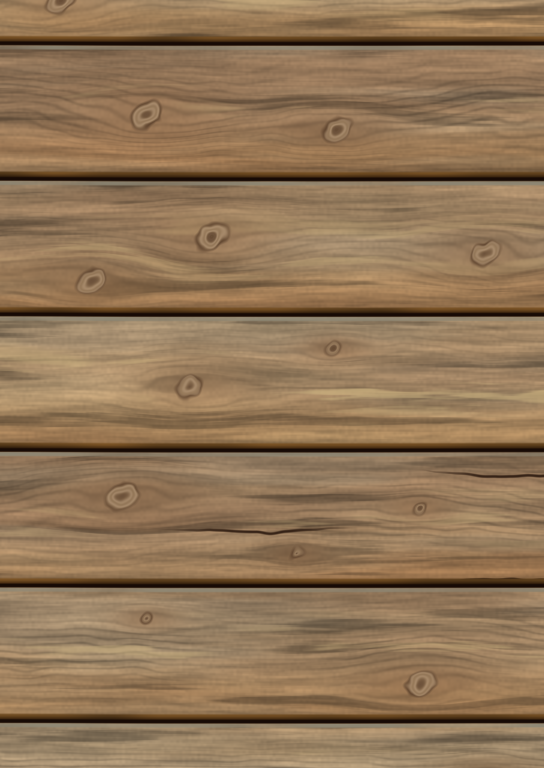
A Shadertoy shader for this texture:

```glsl
// Weathered horizontal timber boards with dark shadow gaps between them.
// Each board gets stretched noise for its grain, bent around hashed knots,
// plus its own tint, pale streaks, drying cracks and shaded edges.

float hash(vec2 p) {
    vec3 q = fract(p.xyx * 0.1031);
    q += dot(q, q.yzx + 33.33);
    return fract((q.x + q.y) * q.z);
}

float noise(vec2 p) {
    vec2 i = floor(p), f = fract(p);
    f = f * f * (3.0 - 2.0 * f);
    return mix(mix(hash(i), hash(i + vec2(1, 0)), f.x),
               mix(hash(i + vec2(0, 1)), hash(i + vec2(1, 1)), f.x), f.y);
}

float fbm(vec2 p) {
    float sum = 0.0, amp = 0.533;
    for (int i = 0; i < 4; i++) {
        sum += amp * noise(p);
        p = p * 2.03 + 17.1;
        amp *= 0.5;
    }
    return sum;
}

// Soft band covering a..b with edge width w
float band(float x, float a, float b, float w) {
    return smoothstep(a - w, a + w, x) * (1.0 - smoothstep(b - w, b + w, x));
}

void mainImage(out vec4 fragColor, in vec2 fragCoord) {
    // Board coordinates: one unit is the board pitch, y runs downward
    float pitch = 0.1765;
    vec2 uv = fragCoord / iResolution.y;
    vec2 q = vec2(uv.x, 1.0 - uv.y - 0.0565) / pitch;
    float px = 1.0 / (iResolution.y * pitch);
    q.y += 0.008 * (noise(vec2(q.x * 0.8, 3.0)) - 0.5);
    float id = floor(q.y);
    q.y -= id;
    float character = fract(id * 0.618);
    float lightness = 0.5 + 0.5 * cos(2.094 * (id - 1.85));

    // Knots: bend the grain and gather face, rim and halo masks
    vec2 grain = q;
    float face = 0.0, rim = 0.0, halo = 0.0, rings = 0.0;
    float count = character > 0.5 ? 3.0 : 2.0;
    for (float k = 0.0; k < count; k++) {
        vec2 seed = vec2(id * 7.0 + 40.0, k * 13.0 + 5.0);
        vec2 center = vec2(4.0 * (k + 0.15 + 0.7 * hash(seed)) / count,
                           0.22 + 0.58 * hash(seed + 3.0));
        float radius = mix(0.04, 0.1, hash(seed + 8.0));
        vec2 d = q - center;
        vec2 wide = d * vec2(0.42, 1.0);
        float pull = exp(-dot(wide, wide) / (radius * radius * 6.0));
        grain.y -= d.y * 0.75 * pull;
        float dist = length(d * vec2(0.85, 1.0) + d.yx * 0.15)
                   + 0.035 * (noise(d * 16.0 + seed) - 0.5);
        float inside = 1.0 - smoothstep(radius - 0.015, radius + 0.015, dist);
        face = max(face, inside);
        rim = max(rim, band(dist, radius - 0.012, radius + 0.006, 0.012)
                     * (0.35 + 0.65 * noise(d * 14.0 + seed)));
        rim = max(rim, 0.8 * (1.0 - smoothstep(0.1, 0.5, dist / radius)));
        rings += inside * sin(dist * 190.0);
        halo = max(halo, pull);
    }
    vec2 g = grain + id * vec2(17.3, 31.7) + 90.0;

    // Base tone, graded from cool at the top edge to warm at the bottom
    float broad = fbm(g * vec2(0.4, 3.0));
    float streak = fbm(g * vec2(0.9, 14.0) + 20.0);
    float fiber = noise(g * vec2(5.0, 55.0));
    vec3 col = mix(vec3(0.585, 0.465, 0.35), vec3(0.68, 0.575, 0.435),
                   clamp(0.1 + 0.6 * lightness + 1.4 * (broad - 0.5), 0.0, 1.0));
    col = mix(col, vec3(0.60, 0.54, 0.45), 0.4 * smoothstep(0.45, 0.7, fbm(g * vec2(0.3, 4.0) + 70.0)));
    col += vec3(0.035, 0.0, -0.035) * smoothstep(0.45, 0.95, q.y);
    col *= 1.0 + 0.45 * (streak - 0.5) + 0.12 * (fiber - 0.5);
    col *= 0.97 + 0.06 * noise(q * vec2(45.0, 40.0) + id * 9.0);

    // Growth lines, strongest along the heart of the board
    float phase = grain.y * 17.0 + 4.0 * noise(g * vec2(0.8, 2.2)) + 0.7 * noise(g * vec2(5.0, 9.0));
    float growth = pow(0.5 + 0.5 * sin(6.2832 * phase), 3.0);
    float heart = band(q.y, 0.25, 0.7, 0.22) * smoothstep(0.3, 0.65, noise(g * vec2(0.9, 2.0) + 11.0));
    col *= 1.0 - growth * (0.03 + 0.13 * max(heart, 0.8 * halo));

    // Dark weather streaks and pale bare-wood streaks
    col *= 1.0 - 0.25 * smoothstep(0.57, 0.75, fbm(g * vec2(0.7, 11.0) + 35.0));
    float pale = smoothstep(0.6, 0.74, fbm(g * vec2(0.9, 10.0) + 50.0)) * band(q.y, 0.3, 0.7, 0.2);
    col = mix(col, vec3(0.80, 0.70, 0.50), pale * (0.25 + 0.5 * lightness));

    // Knot colours
    col = mix(col, vec3(0.56, 0.40, 0.27), 0.35 * halo);
    col = mix(col, vec3(0.62, 0.51, 0.39) + 0.035 * rings, 0.85 * face);
    col = mix(col, vec3(0.27, 0.17, 0.10), 0.72 * rim);

    // Long drying cracks on the most weathered boards
    for (float j = 0.0; j < 3.0; j++) {
        float along = q.x - (3.8 - 1.9 * mod(j, 2.0));
        float span = 1.0 - smoothstep(0.2, 0.8, abs(along));
        float dy = abs(q.y - 0.13 - 0.4 * j - 0.07 * noise(vec2(q.x * 1.6, j * 9.0))
                 - 0.02 * noise(vec2(q.x * 9.0, j)));
        float crack = span * (1.0 - smoothstep(0.002, 0.010 * span + px, dy));
        col = mix(col, vec3(0.17, 0.10, 0.06), 0.9 * crack * step(0.7, character));
    }

    // Board edges: worn grey top, brown lower lip, black shadow gap
    float s = q.y - step(0.5, q.y);
    float wear = noise(vec2(q.x * 2.5, id * 5.0 + 60.0));
    col *= 1.0 - 0.12 * smoothstep(-0.13, -0.05, s) * step(s, 0.0);
    col = mix(col, vec3(0.55, 0.53, 0.46), band(s, 0.016, 0.046, 0.008) * (0.4 + 0.5 * wear));
    vec3 lip = mix(vec3(0.40, 0.27, 0.12), vec3(0.24, 0.15, 0.06), smoothstep(-0.045, -0.012, s));
    col = mix(col, lip * (0.8 + 0.4 * wear), band(s, -0.052, 0.012, 0.006 + 0.5 * px));
    col = mix(col, vec3(0.09, 0.04, 0.02), band(s, -0.013, 0.014, 0.004 + 0.5 * px));

    fragColor = vec4(clamp(col, 0.0, 1.0), 1.0);
}
```
